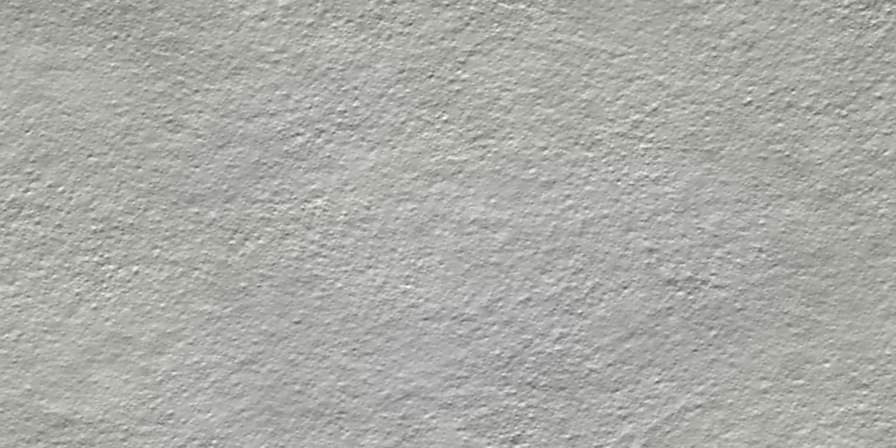
Give the GLSL for this texture, as a WebGL 1 fragment shader.

```glsl
precision highp float;
// Rough grey plaster: crisp grain and scattered pits lit from above, with faint stains.
uniform vec2 u_resolution;

const vec3 PLASTER = vec3(0.669, 0.671, 0.654);
const vec3 WARM_TINT = vec3(0.003, 0.004, -0.006);
const vec3 COOL_TINT = vec3(-0.002, -0.001, 0.014);
const vec2 LIGHT = vec2(-0.30, 0.95);

vec3 hash3(vec2 cell) {
  vec3 q = fract(cell.xyx * vec3(0.1031, 0.1030, 0.0973));
  q += dot(q, q.yxz + 33.33);
  return fract((q.xxy + q.yzz) * q.zyx);
}

// Cellular noise from one round bump or dent per cell.
// x: height, y: slope facing the light; both have about unit deviation.
vec2 bumps(vec2 p, vec2 light) {
  vec2 base = floor(p);
  vec2 sum = vec2(0.0);
  for (int j = -1; j <= 1; j++) {
    for (int i = -1; i <= 1; i++) {
      vec2 cell = base + vec2(float(i), float(j));
      vec3 rnd = hash3(cell);
      vec2 d = p - cell - rnd.xy;
      float amount = rnd.z * 2.0 - 1.0;
      amount *= 0.4 + 0.9 * abs(amount);
      sum += amount * exp(-6.0 * dot(d, d)) * vec2(1.0, dot(d, light));
    }
  }
  return sum * vec2(3.1, 15.2);
}

// Soft elongated spot, rotated by angle.
float smudge(vec2 p, vec2 centre, float angle, vec2 size) {
  vec2 d = p - centre;
  float c = cos(angle);
  float s = sin(angle);
  d = vec2(c * d.x + s * d.y, c * d.y - s * d.x) / size;
  return exp(-dot(d, d));
}

// Gentle bending that keeps the rows of cells from running straight.
vec2 warp(vec2 p) {
  return p + 0.012 * vec2(sin(p.y * 11.0 + 1.3), sin(p.x * 6.0 + p.y * 5.0));
}

// Lit surface relief, from grain up to creases.
float relief(vec2 p, float roughness) {
  vec2 bent = warp(p);
  float grain = bumps(p * vec2(112.0, 126.0) + 7.3, LIGHT).y;
  float pits = bumps(bent * vec2(62.0, 78.0) + 31.7, LIGHT).y;
  float dents = bumps(bent * vec2(31.0, 43.0) + 91.3, LIGHT).y;
  float creases = bumps(bent * vec2(13.0, 21.0) + 63.1, LIGHT).y;
  return roughness * (0.033 * grain + 0.037 * pits + 0.019 * dents) + 0.010 * creases;
}

// Broad uneven brightness: clouds, worn light areas and dark stains.
float stains(vec2 p) {
  float clouds = 0.010 * bumps(warp(p) * vec2(3.0, 4.5) + 11.0, LIGHT).x
               + 0.008 * bumps(warp(p) * vec2(8.0, 13.0) + 47.0, LIGHT).x
               + 0.007 * bumps(warp(p) * vec2(20.0, 28.0) + 19.0, LIGHT).x;
  float dark = smudge(p, vec2(1.55, 0.27), 0.40, vec2(0.45, 0.08))
             + 0.8 * smudge(p, vec2(0.60, 0.66), 0.48, vec2(0.25, 0.07))
             + 0.8 * smudge(p, vec2(0.10, 0.90), -0.3, vec2(0.35, 0.16))
             + 0.8 * smudge(p, vec2(1.95, 0.80), 0.2, vec2(0.30, 0.25));
  float pale = smudge(p, vec2(0.30, 0.20), 0.2, vec2(0.35, 0.18))
             + smudge(p, vec2(1.05, 0.62), 0.0, vec2(0.45, 0.25));
  float topShade = smoothstep(0.90, 1.0, p.y);
  return clouds - 0.036 * dark + 0.018 * pale - 0.022 * topShade;
}

void main() {
  vec2 p = gl_FragCoord.xy / u_resolution.y;
  float patches = bumps(p * vec2(4.0, 6.0) + 83.0, LIGHT).x;
  float roughness = clamp(1.0 + 0.16 * patches, 0.7, 1.45);
  float brightness = relief(p, roughness) + stains(p);
  float cool = smudge(p, vec2(1.05, 0.22), 0.35, vec2(0.60, 0.30))
             + 0.5 * smudge(p, vec2(0.65, 0.70), 0.45, vec2(0.30, 0.12));
  vec3 tint = mix(WARM_TINT, COOL_TINT, clamp(cool, 0.0, 1.0));
  gl_FragColor = vec4(clamp(PLASTER + tint + brightness, 0.0, 1.0), 1.0);
}
```
